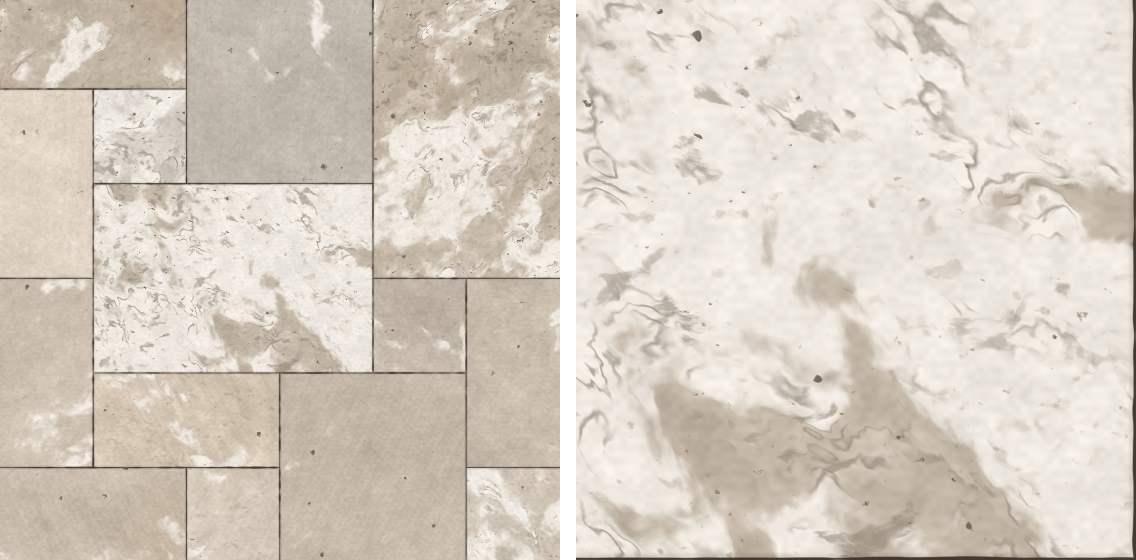
Left: the whole. Right: its middle third, enlarged.
Reproduce this pattern procedurally as a Shadertoy shader.

```glsl
// Travertine paving: fourteen rectangular slabs of mixed sizes on a six by six grid.
// A cell map gives each slab its outline; warped noise gives it clouds, veins,
// pits and grain, and thin dark joints run wherever neighbouring cells differ.

const int SLAB_MAP[36] = int[36](   // rows run from the top down
    0,  0,  1,  1,  2,  2,
    3,  4,  1,  1,  2,  2,
    3,  5,  5,  5,  2,  2,
    6,  5,  5,  5,  7,  8,
    6,  9,  9, 10, 10,  8,
   11, 11, 12, 10, 10, 13);

const vec3 SLAB_STONE[14] = vec3[14](   // lightness, warmth, veining
    vec3(.78, .12, .65), vec3(.755, .08, .0), vec3(.80, .12, .92),
    vec3(.875, .11, .0), vec3(.88, .06, 1.2), vec3(.80, .11, 1.15),
    vec3(.80, .11, .1),  vec3(.77, .10, .35), vec3(.80, .11, .2),
    vec3(.84, .13, .4),  vec3(.775, .11, .0), vec3(.80, .11, .1),
    vec3(.85, .10, .4),  vec3(.84, .10, .75));

float hash(vec2 p) {
    return fract(sin(dot(p, vec2(127.1, 311.7))) * 43758.5453);
}

float noise(vec2 p) {
    vec2 i = floor(p), f = fract(p);
    f = f * f * (3.0 - 2.0 * f);
    return mix(mix(hash(i), hash(i + vec2(1, 0)), f.x),
               mix(hash(i + vec2(0, 1)), hash(i + vec2(1, 1)), f.x), f.y);
}

float fbm(vec2 p) {
    float sum = 0.0, amp = 0.5;
    for (int i = 0; i < 5; i++) {
        sum += amp * noise(p);
        p = mat2(1.6, 1.2, -1.2, 1.6) * p + 3.1;
        amp *= 0.5;
    }
    return sum;
}

int slabAt(vec2 cell) {
    ivec2 c = ivec2(clamp(cell, 0.0, 5.0));
    return SLAB_MAP[c.y * 6 + c.x];
}

// Distance in canvas units to the nearest edge shared with another slab
float jointDistance(vec2 grid, vec2 cellSize) {
    vec2 cell = floor(grid), f = fract(grid);
    int id = slabAt(cell);
    float d = 1.0;
    for (int k = 0; k < 2; k++) {
        vec2 axis = k == 0 ? vec2(1, 0) : vec2(0, 1);
        if (slabAt(cell - axis) != id) d = min(d, dot(f * cellSize, axis));
        if (slabAt(cell + axis) != id) d = min(d, dot((1.0 - f) * cellSize, axis));
    }
    return d;
}

// Rare ragged holes, one candidate per cell
float holes(vec2 p, float px) {
    vec2 cell = floor(p * 24.0);
    vec2 center = (cell + 0.2 + 0.6 * vec2(hash(cell), hash(cell + 5.3))) / 24.0;
    float radius = mix(0.001, 0.004, pow(hash(cell + 9.1), 3.0));
    float d = length(p - center) + 0.005 * (noise(p * 300.0) - 0.5);
    return step(0.91, hash(cell + 2.7)) * smoothstep(px, -px, d - radius);
}

vec3 stone(vec2 p, int id, float px) {
    vec3 kind = SLAB_STONE[id];
    float veining = kind.z, veined = min(veining, 1.0);
    vec2 s = vec2(id % 2 == 0 ? -p.x : p.x, p.y) + float(id) * 1.7;

    // Diagonal strata, folded by noise and roughened at small scale
    vec2 q = vec2(s.x - s.y, s.x + s.y) * vec2(4.5, 8.0);
    vec2 warp = vec2(fbm(q * 1.5), fbm(q * 1.5 + 7.0));
    float rough = fbm(s * 38.0 + 2.0 * warp) - 0.48;
    float strata = fbm(q + 1.5 * warp) + 0.10 * rough;

    // Base tone with mottling and rusty stains
    vec3 col = kind.x - kind.y * vec3(0.0, 0.45, 1.0);
    col += 0.11 * (fbm(s * 9.0) - 0.48) + (0.06 + 0.16 * veined) * (strata - 0.48);
    col += (0.05 + 0.12 * veined) * rough;
    float rust = smoothstep(0.52, 0.78, fbm(s * 5.0 + 11.0));
    col = mix(col, vec3(0.68, 0.56, 0.43), rust * (0.1 + 0.5 * veined * (1.0 - veined)));

    // Pale calcite clouds with crumbly borders
    float cloud = smoothstep(0.0, 0.14, strata + 0.25 * rough - 0.69 + 0.28 * veining);
    col = mix(col, vec3(0.945, 0.925, 0.895) + 0.08 * rough, 0.93 * cloud);

    // Broken veins along the contours of the strata
    float contour = abs(fract(strata * 9.0 + 0.8 * rough) - 0.5);
    float broken = smoothstep(0.42, 0.62, fbm(q * 2.0 + 3.0)) * smoothstep(-0.12, 0.12, rough);
    float vein = smoothstep(0.24, 0.0, contour) * broken;
    col = mix(col, vec3(0.55, 0.50, 0.44), 0.65 * vein * veined);

    // Flecks, small pits, holes and grain
    float region = 0.25 + 0.75 * smoothstep(0.38, 0.6, fbm(s * 8.0 + 21.0));
    float fleck = smoothstep(0.60, 0.74, fbm(s * vec2(60.0, 85.0) + 3.0 * warp));
    col = mix(col, vec3(0.56, 0.51, 0.45), fleck * region * (0.1 + 0.45 * veined));
    float pit = smoothstep(0.70, 0.80, fbm(s * vec2(120.0, 150.0) + 40.0));
    col = mix(col, vec3(0.40, 0.35, 0.29), pit * region * (0.35 + 0.5 * veined));
    col = mix(col, vec3(0.31, 0.27, 0.22), 0.7 * holes(s, px));
    return col + 0.045 * (noise(s * 260.0) - 0.5) + 0.035 * (noise(s * 130.0) - 0.5);
}

void mainImage(out vec4 fragColor, in vec2 fragCoord) {
    vec2 uv = fragCoord / iResolution.xy;
    float px = 1.0 / iResolution.y;
    vec2 cellSize = vec2(0.1665, 0.169);
    vec2 grid = vec2(uv.x, 1.01 - uv.y) / cellSize;
    vec3 col = stone(uv, slabAt(floor(grid)), px);

    // Worn slab rims and uneven dark joints
    float d = jointDistance(grid, cellSize);
    col *= 1.0 - 0.09 * smoothstep(0.005, 0.001, d);
    float halfWidth = 0.0005 + 0.0016 * noise(uv * 90.0) * noise(uv * 11.0 + 4.0);
    float joint = smoothstep(0.8 * px, -0.8 * px, d - halfWidth);
    col = mix(col, vec3(0.24, 0.20, 0.16), 0.95 * joint);

    fragColor = vec4(clamp(col, 0.0, 1.0), 1.0);
}
```
